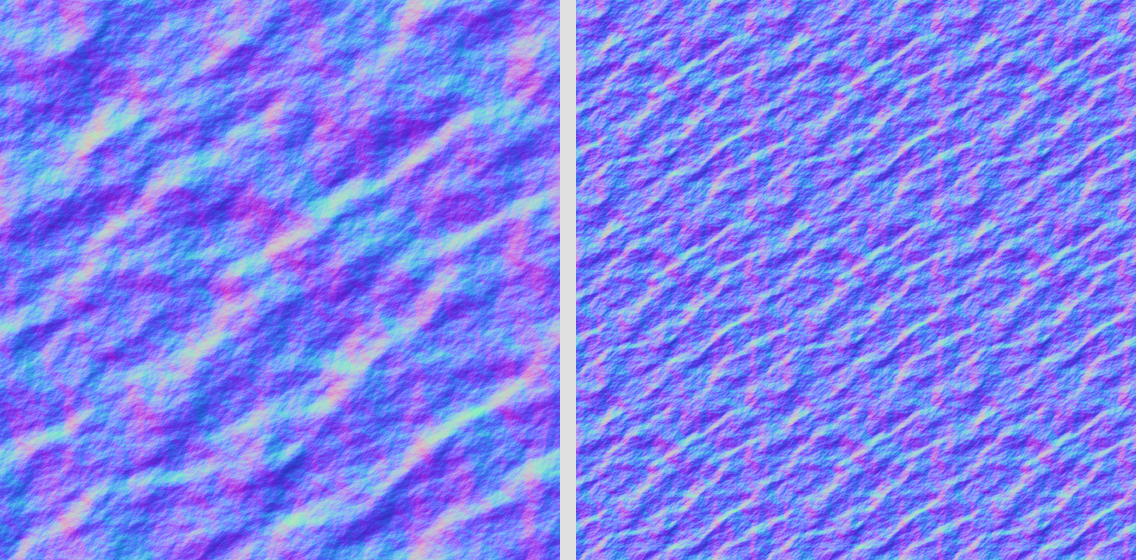
Left: one tile. Right: repeated 3 by 3.
Reproduce this texture map procedurally as a three.js fragment shader.

```glsl
// Tangent-space normal map of wind-blown diagonal ridges with rough, patchy grain.
// A height field (skewed warped waves plus sheared gradient noise) is differenced
// into slopes; every lattice and wave repeats a whole number of times, so it tiles.
varying vec2 vUv;

const float TAU = 6.2831853;

float hash(vec2 cell, float seed) {
  return fract(sin(dot(cell, vec2(127.1, 311.7)) + seed * 17.3) * 43758.5453);
}

// Unit gradient of a lattice point, wrapped over the sheared tile.
// grid = (columns, rows, rows climbed by the shear across the tile)
vec2 gradientAt(vec2 cell, vec3 grid, float seed) {
  float turns = floor((cell.x + 0.5) / grid.x);
  vec2 wrapped = vec2(cell.x - turns * grid.x, mod(cell.y + turns * grid.z + 0.5, grid.y) - 0.5);
  float angle = TAU * hash(floor(wrapped + 0.5), seed);
  return vec2(cos(angle), sin(angle));
}

// Tiling gradient noise whose rows rise to the right.
float shearedNoise(vec2 uv, vec3 grid, float seed) {
  uv += seed * vec2(0.37, 0.61);
  vec2 p = vec2(grid.x * uv.x, grid.y * uv.y - grid.z * uv.x);
  vec2 i = floor(p);
  vec2 f = p - i;
  vec2 w = f * f * f * (f * (f * 6.0 - 15.0) + 10.0);
  vec2 r = vec2(1.0, 0.0);
  float a = dot(gradientAt(i, grid, seed), f);
  float b = dot(gradientAt(i + r.xy, grid, seed), f - r.xy);
  float c = dot(gradientAt(i + r.yx, grid, seed), f - r.yx);
  float d = dot(gradientAt(i + r.xx, grid, seed), f - r.xx);
  return mix(mix(a, b, w.x), mix(c, d, w.x), w.y);
}

float height(vec2 uv) {
  // Ridges: steep narrow face on one side, long gentle face on the other
  float warp = 0.42 * shearedNoise(uv, vec3(2.0, 3.0, 1.0), 1.0)
             + 0.26 * shearedNoise(uv, vec3(5.0, 8.0, 3.0), 2.0)
             + 0.12 * shearedNoise(uv, vec3(13.0, 17.0, 6.0), 12.0);
  float phase = TAU * (4.0 * uv.y - 3.0 * uv.x + warp + 0.36);
  float strength = 0.0108 * (1.0 + 0.7 * shearedNoise(uv, vec3(4.0, 6.0, 3.0), 3.0));
  float h = strength * (sin(phase) + 0.3 * sin(2.0 * phase) + 0.07 * sin(3.0 * phase));

  // Grain: octaves from broad patches down to fine ripples
  vec3 grid = vec3(7.0, 8.0, 2.0);
  float amplitude = 0.037;
  for (int k = 0; k < 6; k++) {
    h += amplitude * shearedNoise(uv, grid, 4.0 + float(k));
    grid *= 2.0;
    amplitude *= 0.42;
  }
  return h;
}

void main() {
  // Central differences; green points down the canvas
  vec2 e = vec2(0.0009, 0.0);
  float dx = height(vUv + e.xy) - height(vUv - e.xy);
  float dy = height(vUv + e.yx) - height(vUv - e.yx);
  vec3 normal = normalize(vec3(vec2(-dx, dy) / (2.0 * e.x), 1.0));
  gl_FragColor = vec4(normal * 0.5 + 0.5, 1.0);
}
```
